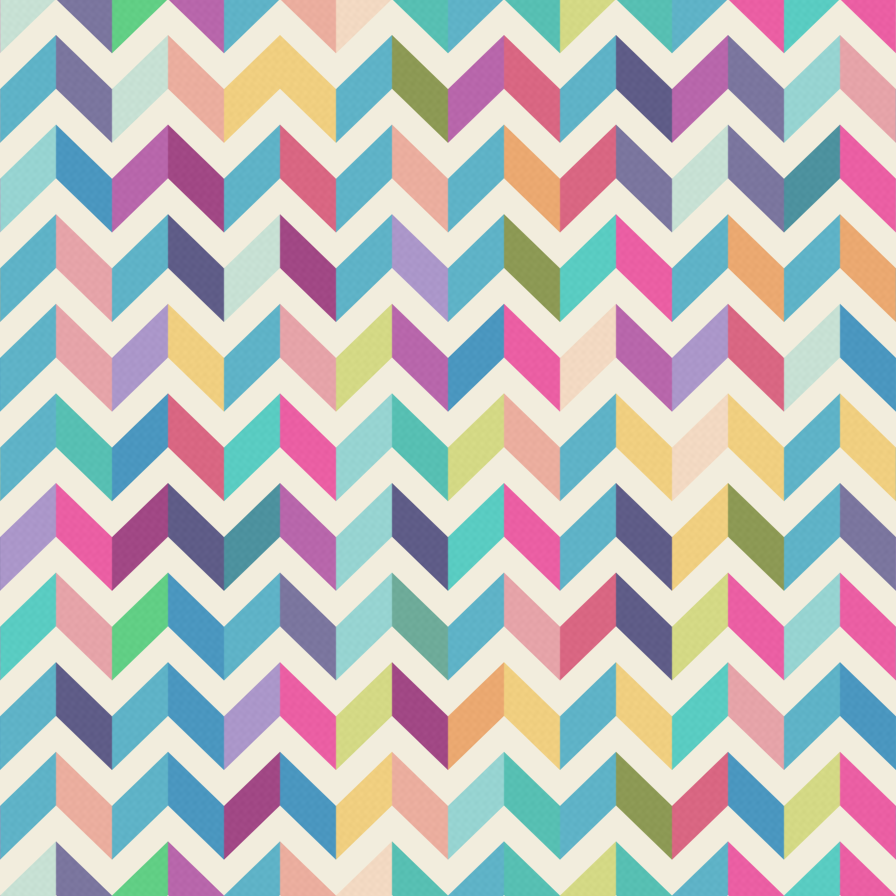
Give the GLSL for this pattern, as a Shadertoy shader.

```glsl
#define COLUMNS 16.0
#define ROWS 10.0
#define PEAK 0.39        // first peak below the top, in rows
#define RISE 0.605       // zigzag height, in rows
#define BAND 0.6         // coloured share of a row
#define COOL_SKEW 2.7    // higher favours the first colours of the list
#define WARM_SKEW 1.5
#define GRAIN 0.008
#define CREAM vec3(0.95, 0.93, 0.865)

// Rising slats, most frequent first
const vec3 RISING[16] = vec3[16](
    vec3(.37, .70, .78), vec3(.35, .80, .76), vec3(.78, .88, .83), vec3(.59, .83, .82),
    vec3(.83, .85, .52), vec3(.38, .81, .52), vec3(.94, .81, .50), vec3(.67, .59, .79),
    vec3(.95, .85, .76), vec3(.30, .57, .62), vec3(.63, .28, .52), vec3(.29, .59, .75),
    vec3(.72, .40, .67), vec3(.85, .40, .51), vec3(.92, .66, .44), vec3(.43, .67, .60));

// Falling slats, most frequent first
const vec3 FALLING[16] = vec3[16](
    vec3(.92, .37, .64), vec3(.37, .36, .53), vec3(.92, .68, .62), vec3(.48, .46, .62),
    vec3(.72, .40, .67), vec3(.92, .66, .44), vec3(.90, .64, .66), vec3(.63, .28, .52),
    vec3(.94, .81, .50), vec3(.34, .75, .70), vec3(.55, .60, .33), vec3(.85, .40, .51),
    vec3(.43, .67, .60), vec3(.29, .59, .75), vec3(.67, .59, .79), vec3(.89, .62, .73));

float hash(vec2 p) {
    p = fract(p * vec2(0.1731, 0.2379) + 0.317);
    p += dot(p, p.yx + 17.53);
    return fract((p.x + p.y) * p.x * 13.71);
}

vec3 slatColor(vec2 cell) {
    cell = mod(cell, vec2(COLUMNS, ROWS));
    bool rising = mod(cell.x, 2.0) < 0.5;
    float pick = pow(hash(cell), rising ? COOL_SKEW : WARM_SKEW);
    int index = min(int(pick * 16.0), 15);
    return rising ? RISING[index] : FALLING[index];
}

// Faint woven mottling from layered sines
float grain(vec2 p) {
    return sin(p.x * 700.0 + 2.0 * sin(p.y * 90.0)) * sin(p.y * 650.0)
         + 0.6 * sin(dot(p, vec2(310.0, 270.0))) * sin(dot(p, vec2(-290.0, 350.0)));
}

void mainImage(out vec4 fragColor, in vec2 fragCoord) {
    vec2 uv = fragCoord / iResolution.y;
    float pixel = 1.0 / iResolution.y;

    // Zigzag row coordinate, centred on the coloured band
    float x = uv.x * COLUMNS;
    float zigzag = RISE * abs(mod(x, 2.0) - 1.0);
    float y = (1.0 - uv.y) * ROWS - PEAK - zigzag - 0.5 * BAND + 0.5;
    float row = floor(y);
    float bandEdge = 0.5 * BAND - abs(fract(y) - 0.5);

    // Blend the two slats beside the nearest fold
    float fold = floor(x + 0.5);
    float seam = smoothstep(-COLUMNS * pixel, COLUMNS * pixel, x - fold);
    vec3 slat = mix(slatColor(vec2(fold - 1.0, row)), slatColor(vec2(fold, row)), seam);
    slat += GRAIN * grain(uv);

    float coverage = smoothstep(-ROWS * pixel, ROWS * pixel, bandEdge);
    fragColor = vec4(mix(CREAM, slat, coverage), 1.0);
}
```
